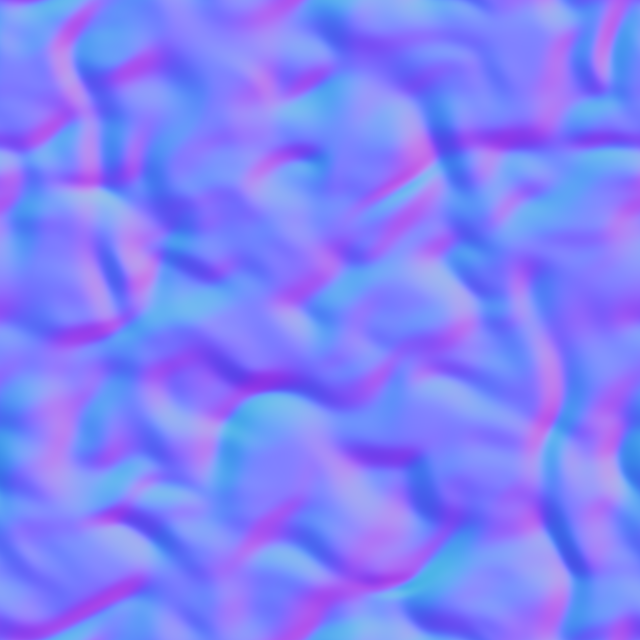
Give the GLSL for this texture map, as a WebGL 1 fragment shader.

```glsl
precision highp float;
// Tileable normal map of soft, weathered stone with short curved joints and level strata.

uniform vec2 u_resolution;

#define JOINT_FREQ   vec2(6.0, 4.0)   // upright curved joints
#define BED_FREQ     vec2(4.0, 8.0)   // level bedding joints
#define STRATA_FREQ  vec2(8.0, 15.0)  // fine level layering
#define JOINT_DEPTH  0.026
#define BED_DEPTH    0.027
#define STRATA_DEPTH 0.012
#define GRAIN_DEPTH  0.0035
#define SEAM_WIDTH   vec2(0.17, 0.24) // joints, beds
#define WARP         0.035
#define LEAN         0.35             // makes faces that look down steeper
#define SOFTNESS     0.012            // half step of the slope, in canvas units
#define MAX_SLOPE    0.85

// Random unit gradient for a lattice point.
vec2 latticeGradient(vec2 cell, float seed) {
  float h = fract(sin(dot(cell, vec2(127.1, 311.7)) + seed * 74.7) * 43758.55);
  return vec2(cos(6.28319 * h), sin(6.28319 * h));
}

// Gradient noise that repeats over the unit square.
float noise(vec2 p, vec2 freq, float seed) {
  vec2 q = p * freq;
  vec2 i = floor(q);
  vec2 f = q - i;
  vec2 u = f * f * f * (f * (f * 6.0 - 15.0) + 10.0);
  vec2 e = vec2(1.0, 0.0);
  float a = dot(latticeGradient(mod(i, freq), seed), f);
  float b = dot(latticeGradient(mod(i + e.xy, freq), seed), f - e.xy);
  float c = dot(latticeGradient(mod(i + e.yx, freq), seed), f - e.yx);
  float d = dot(latticeGradient(mod(i + e.xx, freq), seed), f - e.xx);
  return mix(mix(a, b, u.x), mix(c, d, u.x), u.y);
}

// Rounded groove along a contour line of a field.
float groove(float field, float width) {
  float t = field / width;
  return exp(-t * t);
}

float relief(vec2 p) {
  p += WARP * vec2(noise(p, vec2(4.0, 6.0), 1.0), noise(p, vec2(5.0, 4.0), 2.0));

  // Joints break up into short lengths.
  float jointMask = smoothstep(-0.25, 0.35, noise(p, vec2(5.0), 3.0));
  float bedMask = smoothstep(-0.25, 0.35, noise(p, vec2(7.0, 6.0), 4.0));

  float joint = noise(p, JOINT_FREQ, 5.0) - 0.06;
  float bed = noise(p, BED_FREQ, 6.0) + 0.2 * noise(p, BED_FREQ * 2.0, 7.0) + 0.06;

  float h = -JOINT_DEPTH * jointMask * groove(joint, SEAM_WIDTH.x);
  h -= BED_DEPTH * bedMask * groove(bed, SEAM_WIDTH.y);

  // Rough areas lie between smooth faces.
  float rough = smoothstep(-0.35, 0.2, noise(p, vec2(5.0), 8.0));
  h += STRATA_DEPTH * rough * noise(p, STRATA_FREQ, 9.0);
  h += GRAIN_DEPTH * rough * noise(p, vec2(17.0, 25.0), 10.0);
  return h;
}

float height(vec2 p) {
  return relief(p + vec2(0.0, LEAN * relief(p)));
}

void main() {
  vec2 p = gl_FragCoord.xy / u_resolution;

  // Wide central differences give a soft slope.
  vec2 e = vec2(SOFTNESS, 0.0);
  vec2 slope = vec2(height(p + e.xy) - height(p - e.xy),
                    height(p + e.yx) - height(p - e.yx)) / (2.0 * SOFTNESS);

  // Steep faces level off, then the slope becomes the surface normal.
  slope *= inversesqrt(1.0 + dot(slope, slope) / (MAX_SLOPE * MAX_SLOPE));
  vec3 normal = normalize(vec3(-slope, 1.0));

  gl_FragColor = vec4(0.5 + 0.5 * normal, 1.0);
}
```
